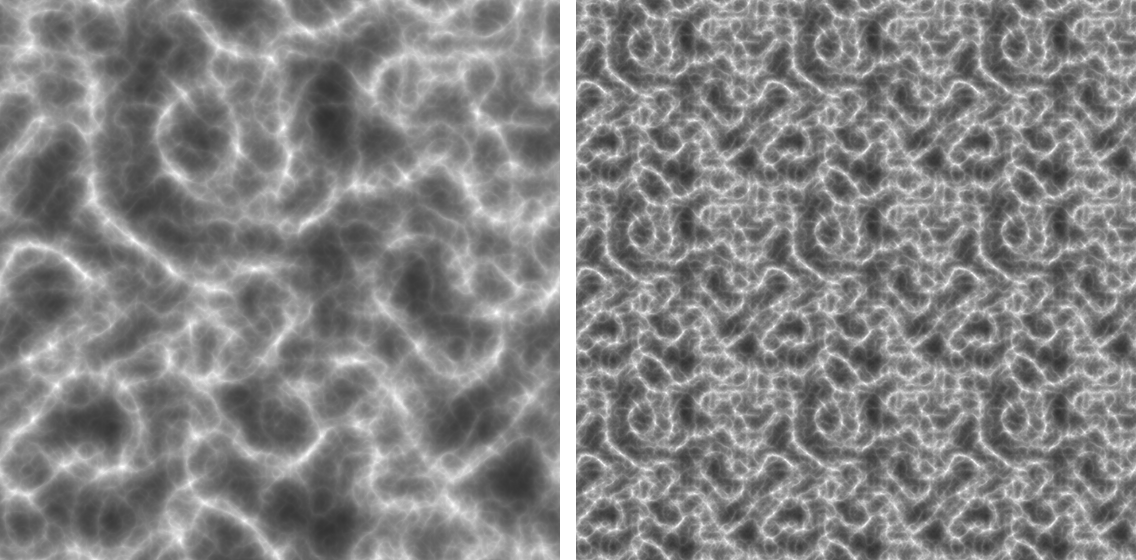
Left, the tile; right, the same tile 3 across and 3 down.
This texture is drawn by a Shadertoy shader. Its source:

```glsl
// Tileable grey ridged turbulence: a web of glowing filaments over dark smoky hollows.

float hash(vec2 p)
{
    return fract(sin(dot(p, vec2(127.1, 311.7))) * 43758.5453);
}

// Unit gradient of a lattice corner; floor keeps the wrapped cell an exact integer
vec2 cornerGradient(vec2 cell, float period, float seed)
{
    vec2 wrapped = floor(mod(cell + 0.5, period));
    float angle = 6.2831853 * hash(wrapped + seed * 17.3);
    return vec2(cos(angle), sin(angle));
}

// Periodic gradient noise, roughly -0.7 to 0.7
float gradientNoise(vec2 p, float period, float seed)
{
    vec2 cell = floor(p);
    vec2 f = p - cell;
    vec2 fade = f * f * f * (f * (f * 6.0 - 15.0) + 10.0);
    vec2 e = vec2(1.0, 0.0);
    float a = dot(cornerGradient(cell, period, seed), f);
    float b = dot(cornerGradient(cell + e.xy, period, seed), f - e.xy);
    float c = dot(cornerGradient(cell + e.yx, period, seed), f - e.yx);
    float d = dot(cornerGradient(cell + e.xx, period, seed), f - e.xx);
    return mix(mix(a, b, fade.x), mix(c, d, fade.x), fade.y);
}

// Sum of folded noise octaves; the creases become the filaments
float turbulence(vec2 uv)
{
    float sum = 0.0;
    float amplitude = 1.0;
    float frequency = 6.0;
    for (int i = 0; i < 5; i++)
    {
        float octave = float(i);
        // Shifted lattices keep the creases of the octaves apart
        vec2 p = uv * frequency + octave * vec2(0.37, 0.71);
        float n = gradientNoise(p, frequency, octave + 1.0);
        // A power below one narrows the crease; the small term softens its tip
        sum += amplitude * pow(n * n + 0.0001, 0.375);
        amplitude *= 0.48;
        frequency *= 2.0;
    }
    return sum;
}

void mainImage(out vec4 fragColor, in vec2 fragCoord)
{
    float depth = turbulence(fragCoord / iResolution.xy);

    // Exponential falloff: white creases, dark hollows
    float grey = 0.06 + 1.13 * exp(-2.05 * depth);
    fragColor = vec4(vec3(clamp(grey, 0.0, 1.0)), 1.0);
}
```
